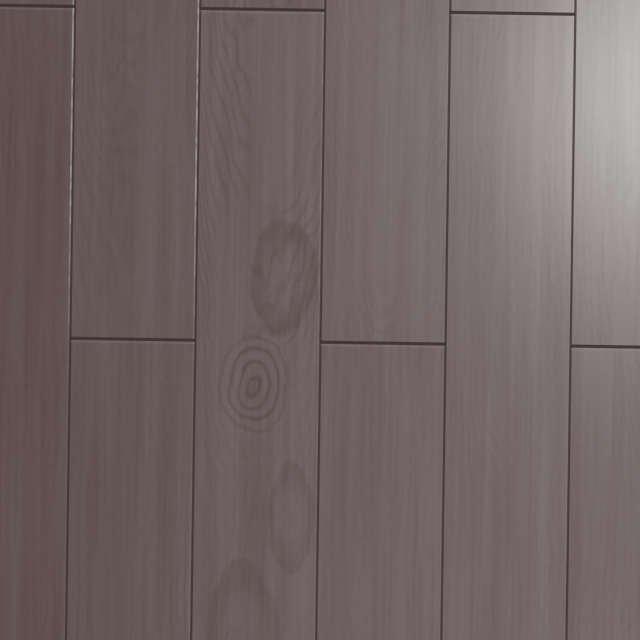
Write a three.js fragment shader that draws this texture.

```glsl
varying vec2 vUv;

const float PLANK_WIDTH = 0.1955;
const float PLANK_LENGTH = 1.037;
const vec2 FIRST_JOINT = vec2(0.103, 0.4733);
const vec2 SKEW = vec2(-0.0143, 0.0157);
const vec3 SHADE = vec3(0.40, 0.34, 0.34);
const vec3 SHEEN = vec3(0.70, 0.69, 0.68);
const vec3 GROOVE = vec3(0.23, 0.185, 0.195);
const vec3 BEVEL = vec3(0.66, 0.63, 0.63);

float hash(vec2 p) {
  vec3 q = fract(vec3(p.xyx) * 0.1031);
  q += dot(q, q.yzx + 33.33);
  return fract((q.x + q.y) * q.z);
}

float noise(vec2 p) {
  vec2 i = floor(p);
  vec2 f = fract(p);
  f = f * f * (3.0 - 2.0 * f);
  return mix(mix(hash(i), hash(i + vec2(1.0, 0.0)), f.x),
             mix(hash(i + vec2(0.0, 1.0)), hash(i + vec2(1.0, 1.0)), f.x), f.y);
}

float fbm(vec2 p) {
  float sum = 0.0;
  float weight = 0.5;
  for (int i = 0; i < 4; i++) {
    sum += weight * noise(p);
    p = p * 2.03 + 17.1;
    weight *= 0.5;
  }
  return sum;
}

float line(float d, float halfWidth) {
  return 1.0 - smoothstep(halfWidth - 0.001, halfWidth + 0.0014, abs(d));
}

// Soft dark growth lines, one per unit of phase
float growthLine(float phase) {
  return pow(0.5 + 0.5 * cos(6.28318 * phase), 3.0);
}

float ovalRadius(vec2 p, vec2 center, vec2 radius) {
  float wobble = 0.35 * (fbm(p * 24.0) - 0.47);
  return length((p - center) / radius) + wobble;
}

// Darkened rim fading towards the inside of an oval
float ovalShade(vec2 p, vec2 center, vec2 radius) {
  float r = ovalRadius(p, center, radius);
  return smoothstep(0.35, 0.95, r) * (1.0 - smoothstep(0.96, 1.08, r));
}

float knot(vec2 p, vec2 center, vec2 radius) {
  float r = ovalRadius(p, center, radius);
  float rings = growthLine(r * 3.6 + 0.25);
  return rings * (1.0 - smoothstep(0.8, 1.3, r)) + 0.5 * exp(-14.0 * r * r);
}

// Straight fibres blended with arched figure
float woodGrain(vec2 p, vec2 seed, float figure) {
  vec2 q = p + seed;
  float warp = fbm(q * vec2(11.0, 3.5));
  float fibres = noise(q * vec2(240.0, 7.0)) - 0.5;
  float streaks = fbm(q * vec2(65.0, 2.2)) - 0.47;
  float straight = growthLine(p.x * 75.0 + warp * 7.0);
  float apex = 0.04 * (hash(seed) - 0.5);
  float bow = (p.x - apex) * (p.x - apex);
  float arched = growthLine(p.y * 17.0 - bow * 480.0 + warp * 8.0);
  float fade = smoothstep(0.25, 0.65, noise(q * vec2(18.0, 5.0)));
  float lines = mix(0.010 * straight, 0.022 * arched, figure) * fade;
  return 0.018 * fibres + 0.045 * streaks + 0.02 * (warp - 0.47) - lines;
}

float roomLight(vec2 uv) {
  vec2 d = (uv - vec2(1.02, 0.87)) / vec2(0.27, 0.34);
  return 0.386 + 0.085 * uv.x + 0.25 * exp(-dot(d, d));
}

void main() {
  // Staggered plank layout
  vec2 p = vUv + SKEW * vUv.yx - FIRST_JOINT;
  float column = floor(p.x / PLANK_WIDTH) + 1.0;
  float shift = 0.5 * (1.0 - mod(column, 2.0));
  float along = p.y / PLANK_LENGTH - shift;
  vec2 id = vec2(column, floor(along));
  float across = fract(p.x / PLANK_WIDTH) - 0.5;
  vec2 local = vec2(across * PLANK_WIDTH, p.y);
  vec2 seed = 3.0 + 7.3 * id;

  // Wood tone, grain and knots
  float centered = exp(-0.7 * (column - 2.0) * (column - 2.0));
  float figure = centered * mix(0.25, 1.0, step(0.0, along + shift));
  float tone = roomLight(vUv) + 0.018 * (hash(seed + 5.0) - 0.5);
  tone += woodGrain(local, seed, figure);
  float marks = 0.045 * knot(vUv, vec2(0.397, 0.398), vec2(0.050, 0.072));
  marks += 0.030 * ovalShade(vUv, vec2(0.443, 0.565), vec2(0.049, 0.092));
  marks += 0.022 * ovalShade(vUv, vec2(0.380, 0.020), vec2(0.058, 0.095));
  marks += 0.022 * ovalShade(vUv, vec2(0.455, 0.190), vec2(0.035, 0.085));
  tone -= marks * step(abs(column - 2.0), 0.5);
  tone += 0.010 * (noise(vUv * vec2(230.0, 310.0)) - 0.5);
  vec3 color = mix(SHADE, SHEEN, (tone - 0.40) / 0.30);

  // Grooves with worn, light-catching bevels
  float seamX = (fract(p.x / PLANK_WIDTH + 0.5) - 0.5) * PLANK_WIDTH;
  float seamY = (fract(along + 0.5) - 0.5) * PLANK_LENGTH;
  float glint = smoothstep(0.35, 0.75, vUv.y) * (1.0 - smoothstep(0.32, 0.58, vUv.x));
  glint = (0.12 + 0.75 * glint) * mix(0.5, 1.0, noise(vec2(column * 9.0, vUv.y * 110.0)));
  color = mix(color, GROOVE, 0.78 * line(seamX, 0.0016));
  color = mix(color, BEVEL, glint * line(seamX + 0.0026, 0.0012));
  color = mix(color, BEVEL, 0.15 * line(seamY + 0.0045, 0.0015));
  color = mix(color, GROOVE, 0.88 * line(seamY, 0.0022));

  gl_FragColor = vec4(clamp(color, 0.0, 1.0), 1.0);
}
```
